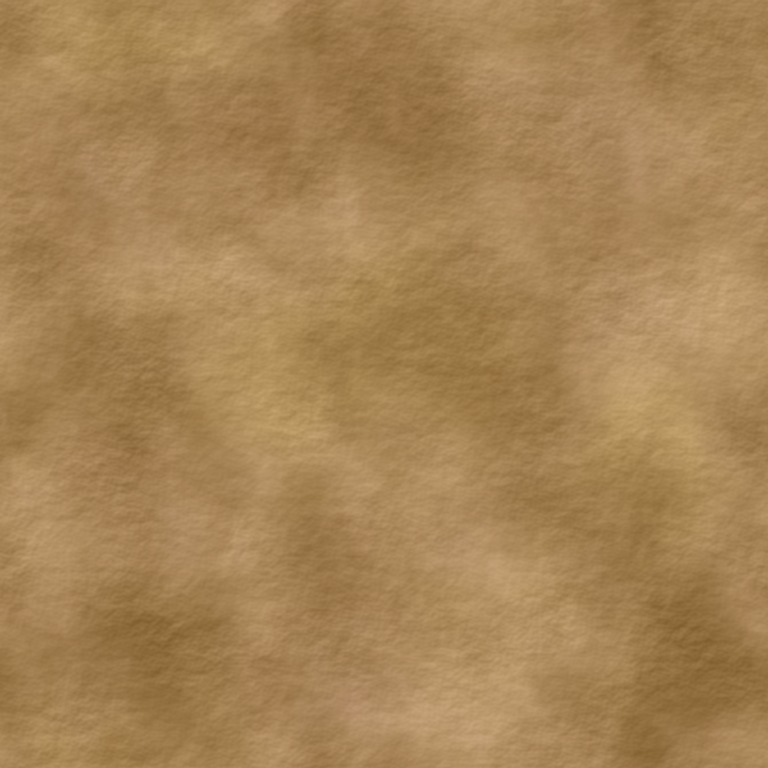
Write a Shadertoy shader that draws this texture.

```glsl
const float TAU = 6.28319;
const vec3 DARK_TAN = vec3(0.578, 0.440, 0.252);
const vec3 PALE_TAN = vec3(0.732, 0.594, 0.418);
const vec3 ROSE_SHIFT = vec3(0.002, -0.008, 0.038);

vec2 hash2(vec2 cell, float seed) {
    vec3 q = fract(vec3(cell.xyx + seed * 17.3) * vec3(0.1031, 0.1030, 0.0973));
    q += dot(q, q.yzx + 33.33);
    return fract((q.xx + q.yz) * q.zy);
}

// Gradient noise that wraps after "period" cells
float cornerSlope(vec2 cell, vec2 offset, vec2 period, float seed) {
    float angle = TAU * hash2(mod(cell, period), seed).x;
    return dot(vec2(cos(angle), sin(angle)), offset);
}

float gradientNoise(vec2 uv, vec2 period, float seed) {
    vec2 p = uv * period;
    vec2 cell = floor(p);
    vec2 f = p - cell;
    vec2 w = f * f * f * (f * (f * 6.0 - 15.0) + 10.0);
    vec2 e = vec2(1.0, 0.0);
    float low = mix(cornerSlope(cell, f, period, seed),
                    cornerSlope(cell + e.xy, f - e.xy, period, seed), w.x);
    float high = mix(cornerSlope(cell + e.yx, f - e.yx, period, seed),
                     cornerSlope(cell + e.xx, f - e.xx, period, seed), w.x);
    return mix(low, high, w.y);
}

// Distance to the nearest scattered point, wrapping like the noise above
float cellularNoise(vec2 uv, vec2 period, float seed) {
    vec2 p = uv * period;
    vec2 cell = floor(p);
    float nearest = 4.0;
    for (int y = -1; y <= 1; y++) {
        for (int x = -1; x <= 1; x++) {
            vec2 neighbour = cell + vec2(x, y);
            vec2 point = neighbour + hash2(mod(neighbour, period), seed);
            nearest = min(nearest, distance(p, point));
        }
    }
    return nearest;
}

float layeredNoise(vec2 uv, vec2 period, int layers, float gain, float seed) {
    float sum = 0.0;
    float weight = 1.0;
    for (int i = 0; i < layers; i++) {
        sum += weight * gradientNoise(uv, period, seed + float(i));
        period *= 2.0;
        weight *= gain;
    }
    return sum;
}

// Height of the crumpled leathery surface
float surfaceHeight(vec2 uv) {
    float lumps = layeredNoise(uv, vec2(42.0, 52.0), 3, 0.58, 31.0);
    vec2 bend = 0.006 * vec2(gradientNoise(uv, vec2(50.0), 71.0),
                             gradientNoise(uv, vec2(50.0), 73.0));
    float creases = cellularNoise(uv + bend, vec2(46.0, 58.0), 47.0);
    return lumps - 0.45 * creases;
}

// Slope of the surface towards the light
float relief(vec2 uv, vec2 lightStep) {
    return surfaceHeight(uv) - surfaceHeight(uv + lightStep);
}

void mainImage(out vec4 fragColor, in vec2 fragCoord) {
    vec2 uv = fragCoord / iResolution.xy;

    // Gentle warp keeps the stains irregular
    vec2 warp = vec2(layeredNoise(uv, vec2(5.0), 4, 0.5, 3.0),
                     layeredNoise(uv, vec2(5.0), 4, 0.5, 11.0));
    vec2 stainUv = uv + 0.03 * warp;

    // Broad cloudy stains, with rose kept mainly to the pale ones
    float tone = 0.49 + 1.04 * layeredNoise(stainUv, vec2(4.0), 6, 0.56, 19.0);
    tone = clamp(tone, -0.15, 1.15);
    float rose = 1.5 * layeredNoise(stainUv, vec2(3.0), 5, 0.5, 61.0);
    vec3 color = mix(DARK_TAN, PALE_TAN, tone);
    color += ROSE_SHIFT * clamp(rose, -0.7, 0.9) * mix(0.3, 1.0, tone);

    // Fine embossed grain lit from the upper left, uneven in strength
    float depth = 0.078 + 0.05 * gradientNoise(uv, vec2(9.0), 83.0);
    color += depth * relief(uv, vec2(-0.0013, 0.0026));

    fragColor = vec4(color, 1.0);
}
```
